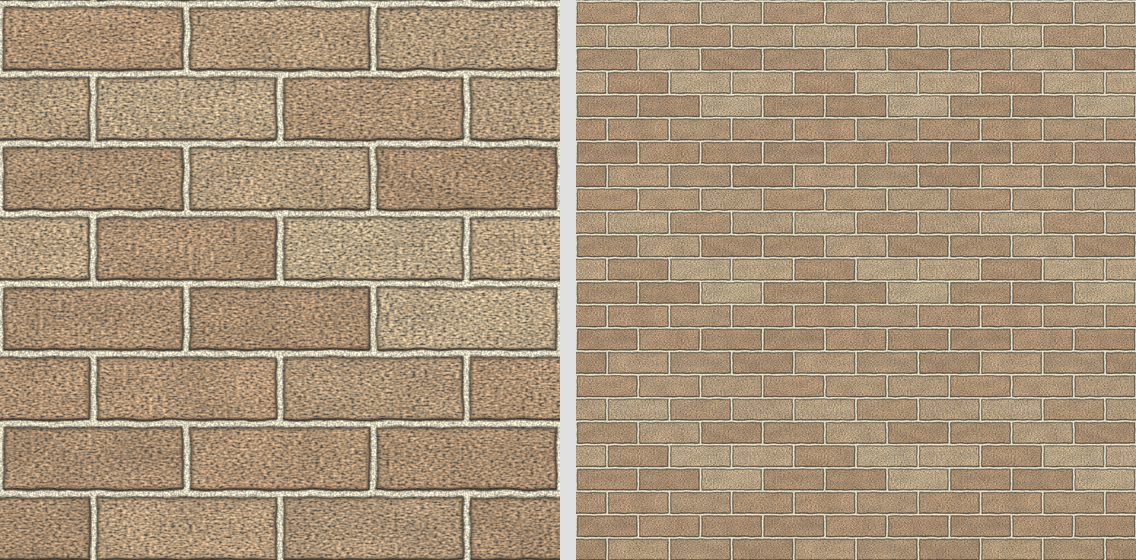
Left: one tile. Right: repeated 3 by 3.
A three.js fragment shader for this texture:

```glsl
// Draws a seamless running-bond wall of grainy tan bricks with pale rough mortar.
varying vec2 vUv;

vec2 hash2(vec2 p) {
  vec3 q = fract(p.xyx * vec3(0.1031, 0.1030, 0.0973));
  q += dot(q, q.yzx + 33.33);
  return fract((q.xx + q.yz) * q.zy);
}

float corner(vec2 cell, vec2 offset, vec2 period, float seed) {
  float angle = 6.28318 * hash2(mod(cell, period) + seed).x;
  return dot(vec2(cos(angle), sin(angle)), offset);
}

// Gradient noise that wraps after a whole number of cells
float noise(vec2 uv, vec2 period, float seed) {
  vec2 p = uv * period;
  vec2 i = floor(p);
  vec2 f = p - i;
  vec2 u = f * f * f * (f * (f * 6.0 - 15.0) + 10.0);
  vec2 x = vec2(1.0, 0.0);
  float low = mix(corner(i, f, period, seed), corner(i + x, f - x, period, seed), u.x);
  float high = mix(corner(i + x.yx, f - x.yx, period, seed), corner(i + 1.0, f - 1.0, period, seed), u.x);
  return mix(low, high, u.y);
}

float roundedBox(vec2 p, vec2 halfSize, float radius) {
  vec2 q = abs(p) - halfSize + radius;
  return length(max(q, 0.0)) + min(max(q.x, q.y), 0.0) - radius;
}

void main() {
  // Surface grain: flat flecks on the bricks, round sand in the mortar
  float grain = noise(vUv, vec2(128.0, 256.0), 3.0) + 0.7 * noise(vUv, vec2(210.0, 310.0), 17.0);
  float sand = noise(vUv, vec2(280.0), 41.0) + 0.5 * noise(vUv, vec2(150.0), 59.0);

  // Three by eight bricks, alternate rows shifted by half a brick
  vec2 wobble = vec2(noise(vUv, vec2(28.0), 71.0), noise(vUv, vec2(26.0, 34.0), 83.0));
  vec2 p = (vUv + vec2(0.0, 0.0065) + 0.0035 * wobble) * vec2(3.0, 8.0);
  p.x += 0.5 * (1.0 - mod(floor(p.y), 2.0));
  vec2 tone = hash2(mod(floor(p), vec2(3.0, 8.0)) + 7.0);

  // Signed distance to the ragged brick edge, in canvas units
  vec2 q = (fract(p) - 0.5) / vec2(3.0, 8.0);
  vec2 halfSize = vec2(0.1604, 0.0560);
  float d = roundedBox(q, halfSize, 0.003) + 0.0012 * grain;
  float inside = 1.0 - smoothstep(-0.001, 0.001, d);

  // Brick face: own tint, faint blotches, warm and blue-grey flecks
  vec3 brick = mix(vec3(0.655, 0.550, 0.440), vec3(0.710, 0.640, 0.525), tone.x * tone.x);
  brick *= 0.97 + 0.06 * tone.y + 0.10 * noise(vUv, vec2(10.0, 24.0), 97.0);
  brick *= 1.0 + grain * vec3(0.54, 0.50, 0.46);
  brick = mix(brick, vec3(0.30, 0.29, 0.28), 0.55 * smoothstep(0.28, 0.65, -grain));
  brick *= 1.0 - 0.22 * smoothstep(-0.009, 0.0, d);

  // Mortar: bright along the middle, dimmer beside the bricks
  vec3 mortar = vec3(0.87, 0.845, 0.755) * (1.0 + 0.42 * sand);
  mortar *= 1.0 - 0.30 * (1.0 - smoothstep(0.0, 0.004, d));

  // Contact shadow, deepest under the brick and on its right side
  float under = 1.0 - smoothstep(0.002, 0.006, q.y + halfSize.y);
  float right = smoothstep(-0.006, -0.002, q.x - halfSize.x);
  float shadow = max(0.32, max(0.78 * under, 0.5 * right));
  shadow *= exp(-pow((d + 0.0008) / 0.0023, 2.0)) * (1.0 + 0.6 * grain);

  vec3 color = mix(mortar, brick, inside);
  color = mix(color, vec3(0.20, 0.18, 0.15), clamp(shadow, 0.0, 1.0));
  gl_FragColor = vec4(clamp(color, 0.0, 1.0), 1.0);
}
```
